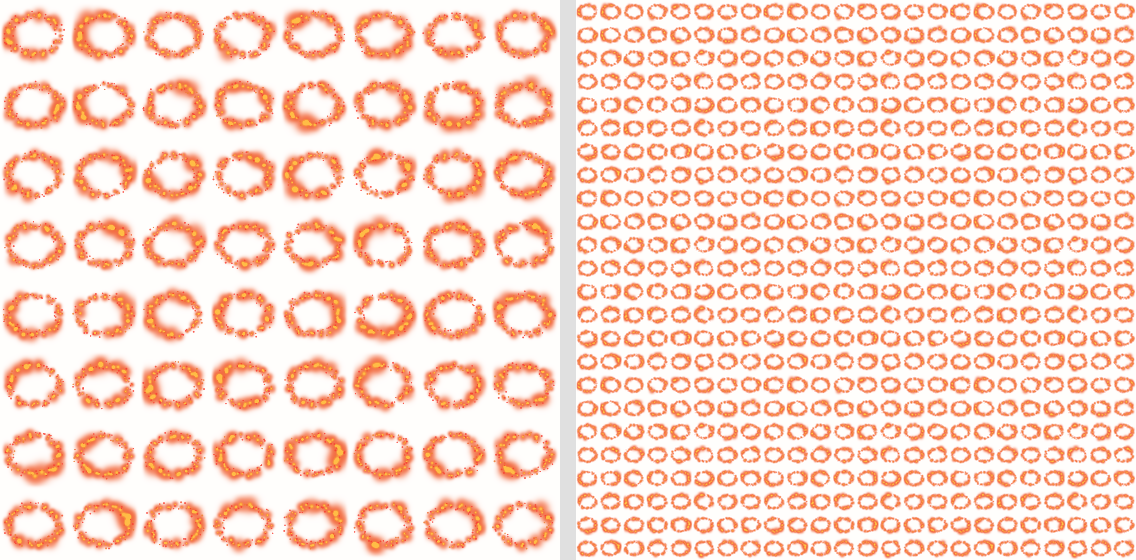
Left: one tile. Right: repeated 3 by 3.
A WebGL 1 fragment shader for this pattern:

```glsl
precision highp float;

uniform vec2 u_resolution;

const float TAU = 6.2831853;
const float REPEATS = 8.0;
const int PUFFS = 34;
const int SPARKS = 56;

const vec3 PAPER = vec3(1.0, 0.995, 0.99);
const vec3 EMBER = vec3(0.95, 0.42, 0.25);
const vec3 ORANGE = vec3(0.97, 0.57, 0.24);
const vec3 YELLOW = vec3(1.0, 0.74, 0.27);
const vec3 RED = vec3(0.97, 0.24, 0.19);
const vec3 OCHRE = vec3(0.93, 0.5, 0.2);

vec3 hash3(vec2 cell, float n) {
  vec3 p = vec3(dot(cell, vec2(12.99, 78.23)) + n * 3.17,
                dot(cell, vec2(39.35, 11.14)) + n * 7.31,
                dot(cell, vec2(73.16, 52.24)) + n * 5.77);
  return fract(sin(p) * 4375.85);
}

vec2 ringPoint(float angle, float scale, vec2 radii) {
  return radii * scale * vec2(cos(angle), sin(angle));
}

// Layered sines thicken and thin each ring along its length
float swell(float angle, vec3 phase) {
  return 1.0 + 0.18 * sin(angle + TAU * phase.x)
             + 0.12 * sin(2.0 * angle + TAU * phase.y)
             + 0.08 * sin(5.0 * angle + TAU * phase.z);
}

// x: wide halo, y: concentrated heat
vec2 puffField(vec2 p, vec2 cell, vec2 radii) {
  vec3 phase = hash3(cell, 91.0);
  vec2 field = vec2(0.0);
  for (int i = 0; i < PUFFS; i++) {
    float n = float(i);
    vec3 h = hash3(cell, n);
    float angle = TAU * (n + 1.6 * h.x) / float(PUFFS);
    vec2 d = p - ringPoint(angle, 1.0 + 0.2 * (h.y - 0.5), radii);
    float size = mix(0.018, 0.048, h.z * h.z) * swell(angle, phase);
    float q = dot(d, d) / (size * size);
    field += vec2(exp(-0.33 * q), exp(-1.5 * q));
  }
  return field;
}

// Paints small scattered dots over the given colour
vec3 paintSparks(vec3 color, vec2 p, vec2 cell, vec2 radii) {
  for (int i = 0; i < SPARKS; i++) {
    float n = float(i);
    vec3 h = hash3(cell, n + 120.0);
    float angle = TAU * (n + h.x) / float(SPARKS);
    float d = length(p - ringPoint(angle, 1.0 + 0.44 * (h.y - 0.5), radii));
    float radius = mix(0.015, 0.023, h.z);
    float dotMask = 1.0 - smoothstep(0.2 * radius, radius, d);
    vec3 tint = mix(RED, OCHRE, smoothstep(0.5, 0.9, fract(h.z * 7.0)));
    color = mix(color, tint, 0.85 * dotMask);
  }
  return color;
}

void main() {
  vec2 grid = gl_FragCoord.xy / u_resolution * REPEATS;
  vec2 cell = floor(grid);
  vec2 local = fract(grid);
  vec2 p = local - vec2(0.485, 0.5);
  vec2 radii = vec2(0.365, 0.28);

  // Halos fade out before the cell border so repeats join cleanly
  vec2 border = smoothstep(0.0, 0.08, min(local, 1.0 - local));
  vec2 field = puffField(p, cell, radii);
  float halo = 1.0 - exp(-1.9 * field.x * border.x * border.y);

  // Layers: soft halo, orange body, sparks, bright cores
  vec3 color = mix(PAPER, EMBER, halo);
  color = mix(color, ORANGE, smoothstep(0.3, 0.75, field.y));
  color = paintSparks(color, p, cell, radii);
  color = mix(color, YELLOW, smoothstep(0.7, 1.0, field.y));

  gl_FragColor = vec4(color, 1.0);
}
```
